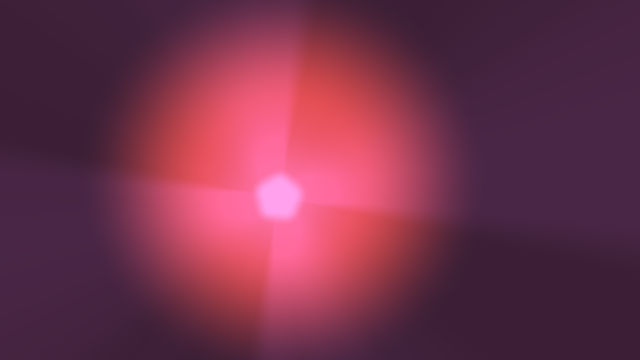
Reproduce this background procedurally as a Shadertoy shader.

```glsl
// A soft red disc of light with a small lilac core on a dark plum field.
// Four swirling light sectors, each with one crisp side, are made from a
// sawtooth of the polar angle; radial falloffs blend the colours.

const float TAU = 6.2831853;
const vec2 CORE_POS = vec2(0.775, 0.451);
const vec2 DISC_POS = vec2(0.787, 0.502);

const vec3 DARK_PLUM = vec3(0.235, 0.122, 0.212);
const vec3 PALE_PLUM = vec3(0.292, 0.152, 0.278);
const vec3 WARM_RED  = vec3(0.890, 0.300, 0.300);
const vec3 HOT_PINK  = vec3(1.000, 0.405, 0.600);
const vec3 LILAC     = vec3(1.000, 0.630, 0.930);

float hash(vec2 p) {
    return fract(sin(dot(p, vec2(127.1, 311.7))) * 4375.85);
}

float noise(vec2 p) {
    vec2 cell = floor(p);
    vec2 f = fract(p);
    f = f * f * (3.0 - 2.0 * f);
    float low = mix(hash(cell), hash(cell + vec2(1.0, 0.0)), f.x);
    float high = mix(hash(cell + vec2(0.0, 1.0)), hash(cell + vec2(1.0)), f.x);
    return mix(low, high, f.y);
}

// Light sectors: quick rise at the start of each turn part, slow fade after
float sectors(float angle, float count, float startAngle) {
    float s = fract((angle - startAngle) * count / TAU);
    return smoothstep(0.0, 0.11, s) * (1.0 - smoothstep(0.22, 0.85, s));
}

// Soft disc: 1 inside the inner radius, 0 beyond the outer one
float softDisc(float radius, float inner, float outer) {
    return 1.0 - smoothstep(inner, outer, radius);
}

void mainImage(out vec4 fragColor, in vec2 fragCoord) {
    vec2 uv = fragCoord / iResolution.y;
    vec2 ray = uv - CORE_POS;
    float radius = length(ray);
    float angle = atan(ray.y, ray.x);
    vec2 dir = ray / max(radius, 0.0001);

    // Sectors and faint streaks along the rays
    float petal = sectors(angle, 4.0, radians(77.0));
    float streak = noise(dir * 7.0 + 20.0) - 0.5;

    // Dark field
    float fieldLight = clamp(0.85 * petal + 0.3 * streak, 0.0, 1.0);
    vec3 color = mix(DARK_PLUM, PALE_PLUM, fieldLight);

    // Large disc, pink near its core and along the light sectors
    float pinkness = exp(-radius * radius / 0.038) + 0.5 * petal;
    vec3 glow = mix(WARM_RED, HOT_PINK, clamp(pinkness, 0.0, 1.0));
    float discRadius = length(uv - DISC_POS);
    float disc = softDisc(discRadius, 0.20, 0.575);
    color = mix(color, glow, disc);

    // Small bright core with a slightly uneven rim and a faint bloom
    float rim = radius + 0.003 * cos(5.0 * angle + 2.0);
    color = mix(color, LILAC, 0.22 * exp(-radius * radius / 0.012));
    color = mix(color, LILAC, softDisc(rim, 0.040, 0.080));

    fragColor = vec4(color, 1.0);
}
```
